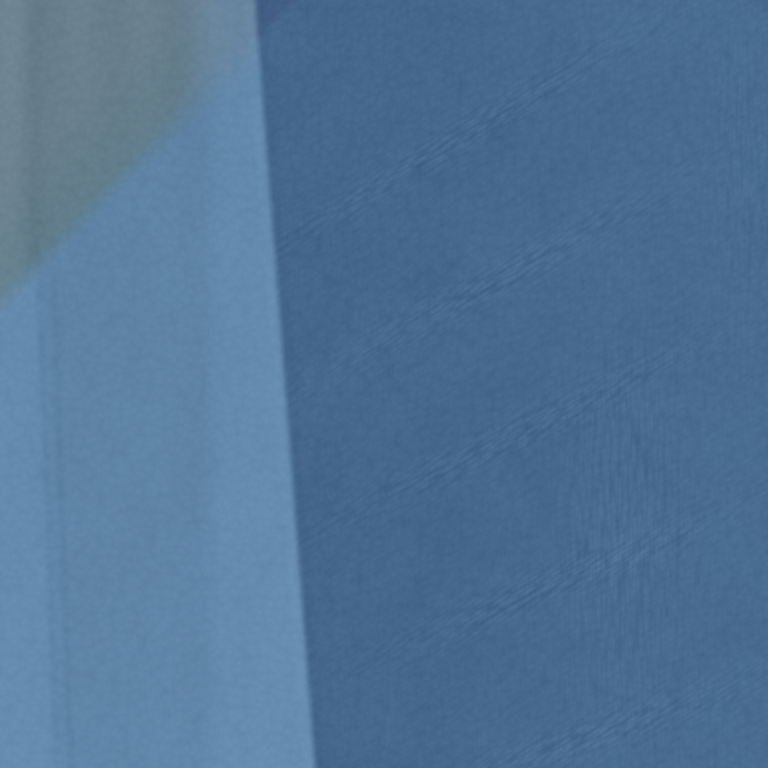
Reproduce this texture procedurally as a Shadertoy shader.

```glsl
// Draws a pale folded blue panel beside a darker blue wall, with a slanted grey shadow and faint brushed streaks.

const vec3 WALL_DEEP   = vec3(0.264, 0.394, 0.538);
const vec3 WALL_SOFT   = vec3(0.288, 0.430, 0.568);
const vec3 PANEL_LIGHT = vec3(0.400, 0.553, 0.690);
const vec3 PANEL_MID   = vec3(0.356, 0.500, 0.632);
const vec3 SHADE_GREY  = vec3(0.412, 0.495, 0.552);
const vec3 SHADE_GREEN = vec3(0.382, 0.487, 0.545);
const vec3 SHADE_BLUE  = vec3(0.412, 0.525, 0.630);
const vec3 CORNER_DARK = vec3(0.258, 0.355, 0.505);

vec2 hash2(vec2 p) {
    vec3 q = fract(p.xyx * vec3(0.1031, 0.1030, 0.0973));
    q += dot(q, q.yzx + 33.33);
    return fract((q.xx + q.yz) * q.zy);
}

// Distance to the nearest scattered cell centre.
float cellular(vec2 p) {
    vec2 cell = floor(p), local = fract(p);
    float nearest = 2.0;
    for (int j = -1; j <= 1; j++)
        for (int i = -1; i <= 1; i++) {
            vec2 offset = vec2(i, j);
            vec2 delta = offset + hash2(cell + offset) - local;
            nearest = min(nearest, dot(delta, delta));
        }
    return sqrt(nearest);
}

// Smooth wandering value in about -1..1.
float layeredSines(vec2 p) {
    float sum = 0.0, weight = 0.5;
    for (int i = 0; i < 4; i++) {
        sum += weight * sin(p.x + 1.7 * sin(p.y)) * cos(p.y - 0.6 * p.x);
        p = mat2(1.5, 1.1, -1.1, 1.5) * p + 2.3;
        weight *= 0.6;
    }
    return sum;
}

float bump(float x, float center, float width) {
    float t = (x - center) / width;
    return exp(-t * t);
}

// Grain stretched along a line of the given slope.
float slantedGrain(vec2 uv, float slope, vec2 density) {
    return 0.48 - cellular(vec2(uv.x, uv.y - slope * uv.x) * density + 40.0);
}

// Strength of the rising bands where the scratches gather.
float streakBands(vec2 uv) {
    float sum = 0.0;
    for (int i = 0; i < 5; i++) {
        float k = float(i);
        float across = uv.y - (0.21 * k - 0.02) - (0.36 + 0.06 * k) * (uv.x - 0.6);
        sum += bump(across, 0.0, 0.024) * bump(uv.x, 0.76 - 0.04 * k, 0.22);
    }
    return sum;
}

vec3 wallColor(vec2 uv, float shadowLine) {
    float lift = 0.25 + 0.45 * smoothstep(0.45, 1.0, uv.x);
    lift += 0.22 * layeredSines(uv * 6.0) + 0.25 * layeredSines(uv * vec2(26.0, 19.0));
    vec3 color = mix(WALL_DEEP, WALL_SOFT, clamp(lift, -0.2, 1.2));
    color = mix(color, CORNER_DARK, 0.75 * smoothstep(-0.012, 0.012, shadowLine));

    // Broken short scratches over a faint slanted weave.
    float scratches = slantedGrain(uv, 0.62, vec2(42.0, 165.0));
    color += scratches * (0.014 + 0.060 * streakBands(uv));

    // Fine vertical threads, strongest at the lower right.
    float threadZone = bump(uv.x, 0.81, 0.08) * bump(uv.y, 0.30, 0.22)
                     + 0.7 * bump(uv.x, 0.97, 0.04) * bump(uv.y, 0.78, 0.16);
    float threads = 0.48 - cellular(uv * vec2(170.0, 24.0));
    return color + threads * (0.010 + 0.040 * threadZone);
}

vec3 panelColor(vec2 uv, float shadowLine) {
    // Lit strips on both sides of a flatter middle strip.
    float fold = 0.086 - 0.036 * uv.y;
    float leftStrip = 1.0 - smoothstep(fold - 0.025, fold + 0.005, uv.x);
    float rightStrip = smoothstep(0.255, 0.300, uv.x);
    float light = 0.12 + 0.32 * (1.0 - uv.y) + 0.55 * max(leftStrip * 0.9, rightStrip);
    light += 0.16 * layeredSines(uv * vec2(22.0, 9.0));
    light += 0.12 * layeredSines(uv * vec2(60.0, 38.0));
    vec3 color = mix(PANEL_MID, PANEL_LIGHT, clamp(light, -0.2, 1.15));

    // Slanted shadow: greenish by its border, bluer towards the wall.
    vec3 shade = mix(SHADE_GREEN, SHADE_GREY, smoothstep(0.0, 0.20, shadowLine));
    shade = mix(shade, SHADE_BLUE, smoothstep(0.22, 0.31, uv.x));
    shade += 0.018 * (bump(uv.x, 0.01, 0.025) - bump(uv.x, 0.044, 0.014));
    shade += 0.008 * sin(uv.x * 75.0) * smoothstep(0.75, 1.0, uv.y);
    float softness = mix(0.022, 0.050, smoothstep(0.15, 0.30, uv.x));
    color = mix(color, shade, smoothstep(-softness, softness, shadowLine));

    // Paired broken creases along the fold.
    float crease = bump(uv.x, fold - 0.012, 0.005) + bump(uv.x, fold + 0.007, 0.005);
    float broken = 0.6 + 0.4 * layeredSines(vec2(uv.x * 20.0, uv.y * 120.0));
    float creaseFade = 1.0 - smoothstep(0.55, 0.80, uv.y);
    return color - 0.026 * crease * broken * creaseFade;
}

void mainImage(out vec4 fragColor, in vec2 fragCoord) {
    vec2 uv = fragCoord / iResolution.xy;
    float edge = uv.x - (0.410 - 0.078 * uv.y);
    float shadowLine = uv.y - (0.605 + 1.03 * uv.x);

    vec3 panel = panelColor(uv, shadowLine);
    vec3 wall = wallColor(uv, shadowLine);
    vec3 color = mix(panel, wall, smoothstep(-0.006, 0.006, edge));

    // Soft contrast ridge along the wall edge.
    color += 0.008 * bump(edge, -0.010, 0.005) - 0.010 * bump(edge, 0.009, 0.006);

    // Mottled surface grain.
    color += 0.022 * (0.48 - cellular(uv * vec2(75.0, 90.0)));
    color += 0.014 * (0.48 - cellular(uv * vec2(190.0, 150.0) + 17.0));
    fragColor = vec4(color, 1.0);
}
```
